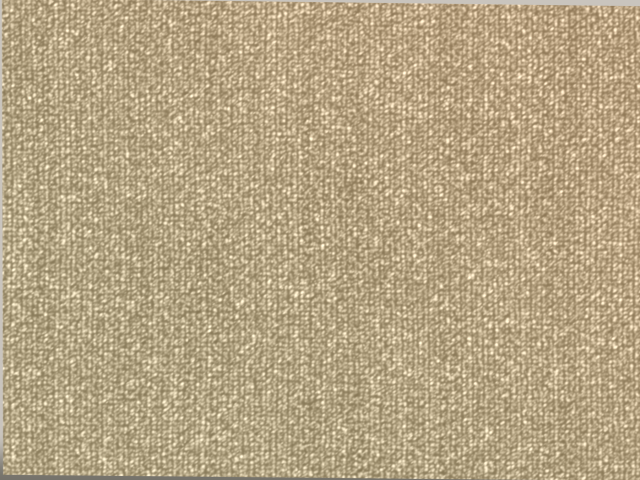
Give the GLSL for this texture, as a Shadertoy shader.

```glsl
// Beige woven cloth with fine upright ribs, short stitches and scattered glints.

float hash(vec2 p) {
    vec3 q = fract(p.xyx * vec3(0.1031, 0.1030, 0.0973));
    q += dot(q, q.yzx + 33.33);
    return fract((q.x + q.y) * q.z);
}

// Layered sines for slow drifts in tone, about -1 to 1
float drift(vec2 p) {
    return (sin(p.x * 7.0 + 2.0 * sin(p.y * 5.0))
          + sin(p.y * 9.0 - p.x * 4.0 + 1.7)
          + sin(p.x * 19.0 + p.y * 13.0)) / 3.0;
}

// Cellular sum of short stitches, one per grid cell, stacked in ribs
float weave(vec2 grid, float scatter) {
    vec2 cell = floor(grid);
    float sum = 0.0;
    for (int j = -1; j <= 1; j++) {
        for (int i = -1; i <= 1; i++) {
            vec2 id = cell + vec2(i, j);
            vec2 jitter = vec2(hash(id + 43.0), hash(id + 17.0)) - 0.5;
            vec2 d = grid - id - 0.5 - jitter * vec2(0.7, 1.0) * scatter;

            // Most stitches lean to the right, a few to the left
            d.x -= d.y * (0.6 * hash(id + 29.0) - 0.12);
            float light = 0.2 + 0.24 * hash(id) + 0.5 * pow(hash(id + 71.0), 5.0);
            sum += light * exp(-9.0 * d.x * d.x - 6.0 * d.y * d.y);
        }
    }
    return sum;
}

void mainImage(out vec4 fragColor, in vec2 fragCoord) {
    vec2 uv = fragCoord / iResolution.xy;

    // Ribs across and stitches down; the rows sink a little to the right
    vec2 grid = vec2(uv.x, uv.y + 0.014 * uv.x) * vec2(118.0, 110.0);
    grid.x += 0.2 * sin(uv.y * 8.0 + uv.x * 5.0);
    grid.y += 0.3 * sin(uv.x * 11.0);

    // Some ribs catch more light along part of their length
    float rib = floor(grid.x);
    float across = sin(3.14159 * fract(grid.x));
    float streak = (hash(vec2(rib, 5.0)) - 0.45)
                 * (0.6 + 0.4 * sin(uv.y * 9.0 + rib * 2.4)) * across;

    // Stitches over a finer irregular fibre grain
    float tone = 0.68 * weave(grid, 0.5)
               + 0.32 * weave(grid * vec2(1.47, 1.39) + 9.0, 0.9)
               + 0.08 * streak + 0.01 * drift(uv) - 0.163;
    tone /= 1.0 + 0.9 * max(tone, 0.0);
    vec3 cloth = vec3(0.71, 0.64, 0.51) + tone;

    // Warmer toward the upper right, greener toward the lower left
    float warmth = smoothstep(0.4, 1.9, uv.x + uv.y) - 0.4;
    cloth += warmth * vec3(0.03, -0.008, -0.01);

    // Pale surface behind the slightly tilted cloth, shadowed below
    vec3 backdrop = mix(vec3(0.46, 0.45, 0.42), vec3(0.79, 0.77, 0.74),
                        smoothstep(0.0, 0.1, uv.y));
    float inset = min(uv.x - 0.005 + 0.002 * uv.y,
                  min(1.004 - 0.017 * uv.x - uv.y,
                      uv.y - 0.011 + 0.013 * uv.x));
    float cover = smoothstep(-0.0015, 0.0015, inset);

    fragColor = vec4(clamp(mix(backdrop, cloth, cover), 0.0, 1.0), 1.0);
}
```
